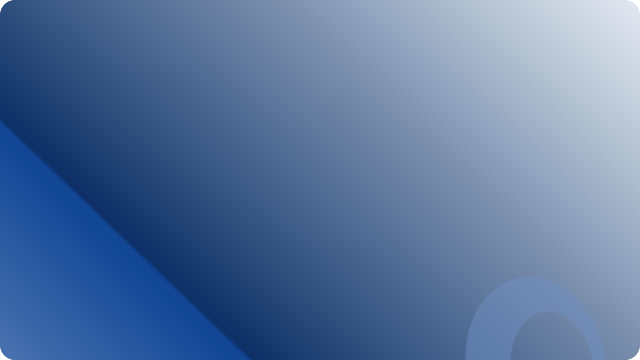
Give the GLSL for this background, as a WebGL 2 fragment shader.

```glsl
#version 300 es
precision highp float;

uniform vec2 u_resolution;
out vec4 outColor;

// Linear progress of x from a to b
float ramp(float a, float b, float x) {
    return clamp((x - a) / (b - a), 0.0, 1.0);
}

float roundedBox(vec2 p, vec2 halfSize, float radius) {
    vec2 q = abs(p) - halfSize + radius;
    return length(max(q, 0.0)) + min(max(q.x, q.y), 0.0) - radius;
}

// Approximate signed distance to an ellipse
float ellipse(vec2 p, vec2 radii) {
    float k = length(p / radii);
    return k * (k - 1.0) / max(length(p / (radii * radii)), 0.001);
}

// Navy to pale silver, along the diagonal
vec3 steelGradient(float d) {
    vec3 color = mix(vec3(0.05, 0.18, 0.40), vec3(0.18, 0.31, 0.49), ramp(0.48, 0.72, d));
    color = mix(color, vec3(0.31, 0.42, 0.58), ramp(0.72, 0.95, d));
    color = mix(color, vec3(0.48, 0.56, 0.68), ramp(0.95, 1.25, d));
    color = mix(color, vec3(0.57, 0.64, 0.75), ramp(1.25, 1.40, d));
    color = mix(color, vec3(0.70, 0.76, 0.82), ramp(1.40, 1.62, d));
    return mix(color, vec3(0.89, 0.91, 0.95), ramp(1.62, 1.95, d));
}

// Brighter blue of the lower left corner
vec3 cornerGradient(float d) {
    return mix(vec3(0.29, 0.45, 0.69), vec3(0.07, 0.28, 0.59), ramp(0.0, 0.45, d));
}

void main() {
    vec2 p = gl_FragCoord.xy / u_resolution.y;
    float aspect = u_resolution.x / u_resolution.y;
    float pixel = 1.0 / u_resolution.y;

    // Anchor the layout to both sides of a wide canvas
    p.x *= 1.7778 / aspect;
    float diagonal = dot(p, vec2(0.691, 0.722));

    // Two gradients meeting at a soft diagonal edge
    vec3 color = mix(cornerGradient(diagonal), steelGradient(diagonal),
                     smoothstep(0.472, 0.490, diagonal));

    // Translucent leaning arch
    float outer = ellipse(p - vec2(1.488 - 0.08 * p.y, -0.018), vec2(0.195, 0.248));
    float inner = ellipse(p - vec2(1.532 - 0.06 * p.y, -0.018), vec2(0.114, 0.153));
    float arch = max(outer, -inner);
    color = mix(color, vec3(0.43, 0.56, 0.76), 0.5 * smoothstep(pixel, -pixel, arch));

    // White outside the rounded corners
    vec2 center = vec2(0.5 * aspect, 0.5);
    float card = roundedBox(gl_FragCoord.xy * pixel - center, center, 0.042);
    color = mix(color, vec3(1.0), smoothstep(-0.5 * pixel, 0.5 * pixel, card));

    outColor = vec4(color, 1.0);
}
```
